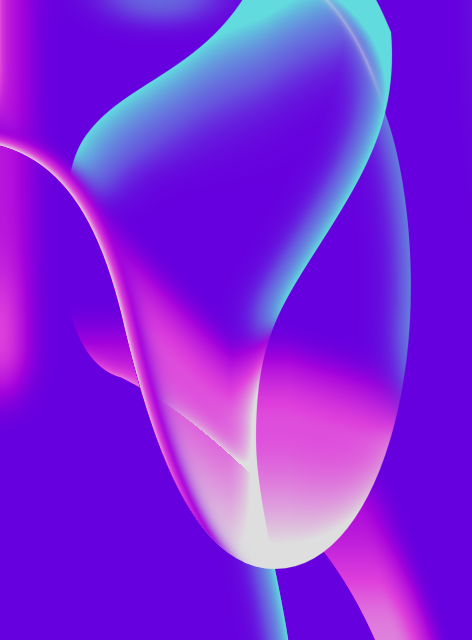
This background is drawn by a Shadertoy shader. Its source:

```glsl
const vec3 VIOLET = vec3(0.40, 0.00, 0.87);
const vec3 MAGENTA = vec3(0.65, 0.01, 0.86);
const vec3 PINK = vec3(0.87, 0.25, 0.86);
const vec3 PALE = vec3(0.87, 0.87, 0.87);
const vec3 BLUE = vec3(0.40, 0.45, 0.87);
const vec3 CYAN = vec3(0.38, 0.86, 0.87);

float fall(float a, float b, float x) { return 1.0 - smoothstep(a, b, x); }

float cover(float d, float soft) { return smoothstep(-soft, soft, d); }

float nearer(float a, float b) { return abs(a) < abs(b) ? a : b; }

// Signed distance to a cubic curve, positive on the left of its travel
float curve(vec2 p, vec2 a, vec2 b, vec2 c, vec2 d) {
    float best = 1e5;
    vec2 from = a;
    for (int i = 1; i <= 24; i++) {
        float t = float(i) / 24.0, s = 1.0 - t;
        vec2 to = s * s * s * a + 3.0 * s * t * (s * b + t * c) + t * t * t * d;
        vec2 e = to - from, v = p - from;
        float dist = length(v - e * clamp(dot(v, e) / dot(e, e), 0.0, 1.0));
        best = nearer(best, e.x * v.y < e.y * v.x ? -dist : dist);
        from = to;
    }
    return best;
}

// Colour ramps, both starting from violet
vec3 warm(float t) {
    vec3 c = mix(VIOLET, MAGENTA, clamp(t / 0.33, 0.0, 1.0));
    c = mix(c, PINK, clamp((t - 0.33) / 0.3, 0.0, 1.0));
    return mix(c, PALE, clamp((t - 0.63) / 0.37, 0.0, 1.0));
}

vec3 cool(float t) {
    vec3 c = mix(VIOLET, BLUE, clamp(t / 0.5, 0.0, 1.0));
    return mix(c, CYAN, clamp((t - 0.5) / 0.5, 0.0, 1.0));
}

vec3 addWarm(vec3 col, float t) { return mix(col, warm(t), smoothstep(0.0, 0.4, t)); }

vec3 addCool(vec3 col, float t) { return mix(col, cool(t), smoothstep(0.0, 0.4, t)); }

float bulbShape(vec2 p) {
    float d = curve(p, vec2(-0.02, 0.777), vec2(0.09, 0.757), vec2(0.154, 0.668), vec2(0.195, 0.486));
    d = nearer(d, curve(p, vec2(0.195, 0.486), vec2(0.234, 0.323), vec2(0.299, 0.111), vec2(0.43, 0.111)));
    d = nearer(d, curve(p, vec2(0.43, 0.111), vec2(0.56, 0.111), vec2(0.642, 0.323), vec2(0.642, 0.551)));
    d = nearer(d, curve(p, vec2(0.642, 0.551), vec2(0.642, 0.661), vec2(0.625, 0.759), vec2(0.603, 0.82)));
    return nearer(d, curve(p, vec2(0.603, 0.82), vec2(0.579, 0.902), vec2(0.547, 0.967), vec2(0.5, 1.01)));
}

float leftEdge(vec2 p) {
    float d = curve(p, vec2(0.385, 1.01), vec2(0.312, 0.889), vec2(0.195, 0.87), vec2(0.137, 0.792));
    d = nearer(d, curve(p, vec2(0.137, 0.792), vec2(0.111, 0.759), vec2(0.1, 0.707), vec2(0.1, 0.6)));
    d = nearer(d, curve(p, vec2(0.1, 0.6), vec2(0.1, 0.47), vec2(0.15, 0.42), vec2(0.189, 0.41)));
    return nearer(d, curve(p, vec2(0.189, 0.41), vec2(0.28, 0.365), vec2(0.35, 0.3), vec2(0.43, 0.223)));
}

float foldEdge(vec2 p) {
    float d = curve(p, vec2(0.575, 1.02), vec2(0.59, 1.0), vec2(0.6, 0.975), vec2(0.611, 0.95));
    d = nearer(d, curve(p, vec2(0.611, 0.95), vec2(0.622, 0.818), vec2(0.573, 0.733), vec2(0.501, 0.62)));
    d = nearer(d, curve(p, vec2(0.501, 0.62), vec2(0.436, 0.518), vec2(0.4, 0.466), vec2(0.4, 0.316)));
    return nearer(d, curve(p, vec2(0.4, 0.316), vec2(0.4, 0.219), vec2(0.436, 0.102), vec2(0.452, -0.01)));
}

float bodyHeat(float h) { return 0.66 * fall(0.34, 0.54, h) + 0.32 * fall(0.1, 0.34, h); }

vec3 backdrop(vec2 p, float left, float fold, float soft) {
    float side = 0.42 * exp(-pow(p.x / 0.07, 2.0)) + 0.25 * exp(-p.x / 0.008) * smoothstep(0.8, 0.9, p.y);
    side += 0.2 * exp(-pow(p.x / 0.035, 2.0)) * exp(-pow((p.y - 0.48) / 0.1, 2.0));
    vec3 col = addWarm(VIOLET, side * smoothstep(0.27, 0.46, p.y));
    vec2 haze = (p - vec2(0.25, 1.01)) / vec2(0.12, 0.06);
    col = addCool(col, 0.45 * exp(-dot(haze, haze)));
    col = addCool(col, 0.15 * smoothstep(0.69, 0.74, p.x) * smoothstep(0.4, 1.0, p.y));
    // Lower right ribbon
    float ribbon = curve(p, vec2(0.503, 0.141), vec2(0.536, 0.099), vec2(0.566, 0.047), vec2(0.59, -0.01));
    float slant = p.x - 0.64 - 0.3 * (0.25 - p.y);
    float heat = mix(0.38, 0.78, fall(0.0, 0.22, p.y)) * fall(-0.1, 0.01, slant) * fall(0.2, 0.34, p.y);
    col = addWarm(col, heat * cover(ribbon, soft));
    // Stem and left lobe
    col = addCool(col, exp(min(fold, 0.0) / 0.03) * cover(-fold, soft) * fall(0.15, 0.2, p.y));
    float lobe = 0.45 * fall(0.41, 0.57, p.y) + 0.35 * exp(-max(left, 0.0) / 0.015) * fall(0.4, 0.47, p.y);
    return addWarm(col, lobe * cover(left, soft) * fall(0.22, 0.24, p.x));
}

vec3 backBody(vec2 p, float bulb) {
    float inside = max(bulb, 0.0);
    float heat = bodyHeat(p.y + 0.3 * max(0.0, p.x - 0.45));
    heat += 0.2 * exp(-inside / 0.03) * fall(0.2, 0.42, p.y);
    return addCool(addWarm(VIOLET, heat), 0.55 * exp(-inside / 0.04) * smoothstep(0.28, 0.5, p.y));
}

vec3 frontSheet(vec2 p, float bulb, float left, float fold) {
    float rim = exp(min(fold, 0.0) / 0.035);
    float chill = exp(-max(left, 0.0) / 0.08) * smoothstep(0.6, 0.77, p.y);
    chill = max(chill, rim * smoothstep(0.38, 0.55, p.y));
    chill += 0.6 * exp((p.y - 1.0) / 0.07) * smoothstep(0.3, 0.42, p.x);
    chill += 0.35 * smoothstep(0.0, 0.03, -bulb) * smoothstep(0.8, 0.95, p.y);
    vec3 col = addCool(VIOLET, min(chill, 1.0));
    float heat = bodyHeat(p.y - max(0.0, 0.36 - p.x));
    heat += 0.45 * exp(min(fold, 0.0) / 0.02) * fall(0.38, 0.52, p.y);
    // Thin crease and upper seam
    float crease = smoothstep(0.22, 0.33, p.x) * fall(0.38, 0.43, p.x) * fall(0.4, 0.44, p.y);
    heat += 0.22 * crease * exp(-max(left, 0.0) / 0.01) * step(0.0, left);
    col = addWarm(col, heat);
    float seam = exp(-abs(bulb) / 0.004) * smoothstep(0.82, 0.9, p.y) * step(0.45, p.x);
    return mix(col, PALE, 0.5 * seam);
}

void mainImage(out vec4 fragColor, in vec2 fragCoord) {
    vec2 p = fragCoord / iResolution.y;
    float soft = 0.75 / iResolution.y;
    float bulb = bulbShape(p), left = leftEdge(p), fold = foldEdge(p);
    vec3 col = backdrop(p, left, fold, soft);
    float body = cover(bulb, soft);
    col = mix(col, backBody(p, bulb), body * step(0.38, p.x));
    float sheet = cover(-fold, soft) * max(body, step(0.5, p.x));
    sheet *= max(cover(left, soft), fall(0.5, 0.56, p.y));
    col = mix(col, frontSheet(p, bulb, left, fold), sheet);
    // Pale rim along the left flank
    col = addWarm(col, exp(-max(bulb, 0.0) / 0.018) * body * fall(0.2, 0.42, p.x));
    fragColor = vec4(col, 1.0);
}
```
